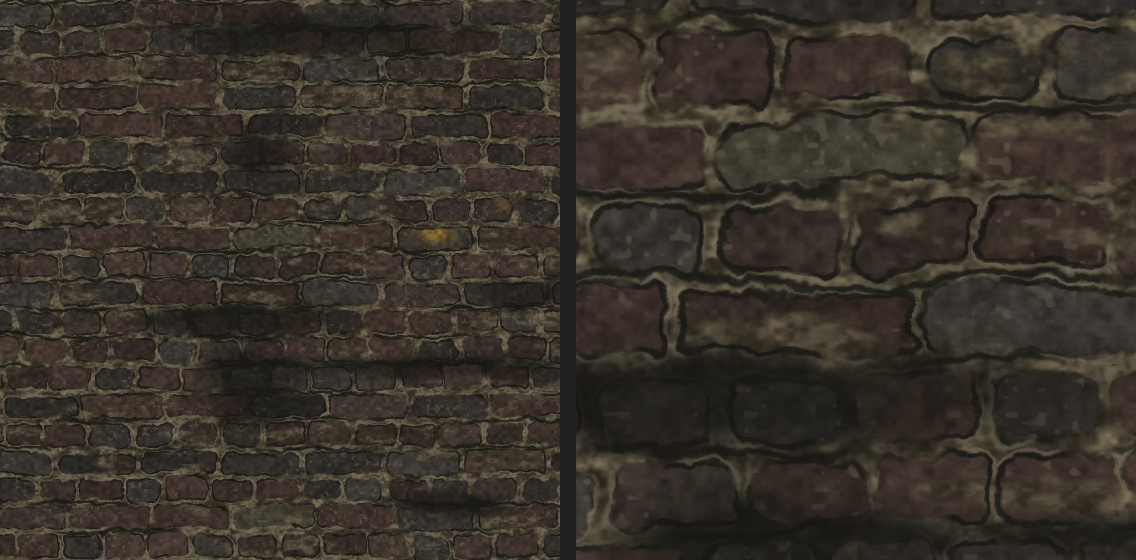
Left: the whole. Right: its middle third, enlarged.
Give the GLSL for this texture, as a three.js fragment shader.

```glsl
// Old soot-stained brick wall: twenty courses of long and short worn bricks in rough mortar.
varying vec2 vUv;

const float COURSES = 20.0;
const float LONG_WIDTH = 2.92;   // brick pitches, in course heights
const float SHORT_WIDTH = 1.56;

const vec3 BROWN = vec3(0.235, 0.185, 0.162);
const vec3 SLATE = vec3(0.195, 0.183, 0.168);
const vec3 MOSS_GREY = vec3(0.29, 0.28, 0.225);
const vec3 OCHRE = vec3(0.48, 0.37, 0.16);
const vec3 MORTAR_DARK = vec3(0.20, 0.178, 0.138);
const vec3 MORTAR_LIGHT = vec3(0.40, 0.365, 0.285);
const vec3 LIME = vec3(0.47, 0.43, 0.36);
const vec3 SOOT = vec3(0.085, 0.085, 0.072);

float hash(vec2 p) {
  return fract(sin(dot(p, vec2(127.1, 311.7))) * 43758.5453);
}

float noise(vec2 p) {
  vec2 i = floor(p), f = fract(p);
  f = f * f * (3.0 - 2.0 * f);
  return mix(mix(hash(i), hash(i + vec2(1.0, 0.0)), f.x),
             mix(hash(i + vec2(0.0, 1.0)), hash(i + vec2(1.0, 1.0)), f.x), f.y);
}

float fbm(vec2 p) {
  float sum = 0.0, amp = 0.5;
  for (int i = 0; i < 5; i++) {
    sum += amp * noise(p);
    p = p * 2.03 + vec2(17.3, 9.1);
    amp *= 0.5;
  }
  return sum / 0.96875;
}

float roundedBox(vec2 p, vec2 extent, float radius) {
  vec2 q = abs(p) - extent + radius;
  return length(max(q, 0.0)) + min(max(q.x, q.y), 0.0) - radius;
}

// Soft elliptical spot, 1 at its centre
float spot(vec2 p, vec2 centre, vec2 radius) {
  vec2 q = (p - centre) / radius;
  return exp(-dot(q, q));
}

float isNear(float a, float b) {
  return 1.0 - step(0.5, abs(a - b));
}

// Courses alternate short and long, with two exceptions
float isShortCourse(float course) {
  float odd = mod(course, 2.0);
  return clamp(1.0 - odd - isNear(course, 16.0) + isNear(course, 7.0), 0.0, 1.0);
}

float sootAmount(vec2 uv, vec2 wall) {
  float s = spot(uv, vec2(0.55, 0.94), vec2(0.26, 0.05));
  s += spot(uv, vec2(0.47, 0.73), vec2(0.07, 0.05));
  s += spot(uv, vec2(0.42, 0.43), vec2(0.20, 0.028));
  s += spot(uv, vec2(0.70, 0.345), vec2(0.30, 0.022));
  s += spot(uv, vec2(0.45, 0.31), vec2(0.08, 0.08));
  s += spot(uv, vec2(0.93, 0.475), vec2(0.10, 0.028));
  s += spot(uv, vec2(0.80, 0.10), vec2(0.16, 0.025));
  return smoothstep(0.38, 0.95, s * 0.7 + fbm(wall * vec2(0.7, 1.2)) * 0.62);
}

void main() {
  // Uneven laying: broad sag plus ragged edges
  vec2 flat_ = vUv * COURSES;
  vec2 sag = vec2(noise(flat_ * 0.7), noise(flat_ * 0.6 + 31.0)) - 0.5;
  vec2 ragged = vec2(fbm(flat_ * 3.5), fbm(flat_ * 3.5 + 57.0)) - 0.5;
  vec2 wall = flat_ + sag * vec2(0.22, 0.20) + ragged * 0.24;

  // Brick layout, repeating its pattern every ten courses
  float course = floor(wall.y);
  float period = mod(course, 10.0);
  float isShort = isShortCourse(course);
  float width = mix(LONG_WIDTH, SHORT_WIDTH, isShort);
  float longShift = 2.0 + 0.5 * isNear(period, 1.0) + 0.9 * isNear(period, 5.0);
  float shift = mix(longShift, SHORT_WIDTH * hash(vec2(period, 4.0)), isShort);
  float along = (wall.x - shift) / width;
  vec2 id = vec2(floor(along), period);
  float vary = hash(id + 3.7);
  float tint = hash(id + 11.3);
  vec2 local = vec2((fract(along) - 0.5) * width, fract(wall.y) - 0.5);
  local += (vec2(vary, tint) - 0.5) * vec2(0.10, 0.06);
  vec2 extent = vec2(width * 0.5 - mix(0.07, 0.16, tint), mix(0.34, 0.41, vary));
  float d = roundedBox(local, extent, mix(0.12, 0.25, tint));
  float brickMask = 1.0 - smoothstep(-0.025, 0.025, d);

  // Mortar smeared over some faces, most of all on one upper course
  float smear = fbm(flat_ * vec2(0.45, 1.6) + 8.0) + 0.13 * isNear(course, 17.0);
  brickMask *= 1.0 - 0.75 * smoothstep(0.58, 0.74, smear);

  // Brick faces
  float grain = fbm(flat_ * 7.0);
  vec3 brick = mix(BROWN, SLATE, smoothstep(0.25, 0.85, tint));
  brick = mix(brick, MOSS_GREY, 0.85 * isNear(period, 1.0) * isNear(id.x, 2.0));
  brick = mix(brick, OCHRE, spot(vUv, vec2(0.777, 0.585), vec2(0.032, 0.018)));
  brick = mix(brick, OCHRE, 0.4 * spot(vUv, vec2(0.90, 0.635), vec2(0.018, 0.015)));
  brick *= mix(0.82, 1.18, vary) * mix(0.60, 1.40, grain);
  float flake = smoothstep(0.70, 0.86, noise(flat_ * 10.0)) * smoothstep(0.42, 0.62, fbm(flat_ * 1.3));
  brick = mix(brick, LIME, 0.35 * flake);

  // Crumbling mortar with pale lime lips
  float crumble = fbm(flat_ * vec2(3.0, 5.0) + 21.0);
  vec3 mortar = mix(MORTAR_DARK, MORTAR_LIGHT, smoothstep(0.30, 0.72, crumble));
  mortar *= mix(0.75, 1.25, noise(flat_ * 13.0));
  float lip = smoothstep(0.02, 0.05, d) * (1.0 - smoothstep(0.07, 0.13, d));
  mortar = mix(mortar, LIME, 0.55 * lip * smoothstep(0.42, 0.62, fbm(flat_ * 1.8 + 5.0)));
  vec3 colour = mix(mortar, brick, brickMask);

  // Broken dark gaps around bricks and along beds
  float rim = 1.0 - smoothstep(0.015, 0.055, abs(d - 0.01));
  float gap = rim * smoothstep(0.36, 0.60, fbm(flat_ * 1.4 + 40.0));
  float bed = floor(wall.y + 0.5);
  float bedLine = abs(wall.y - bed + (noise(flat_ * 1.7) - 0.5) * 0.22);
  float open = smoothstep(0.55, 0.72, noise(vec2(flat_.x * 0.35, bed * 3.1)));
  gap = max(gap, open * (1.0 - smoothstep(0.02, 0.08, bedLine)));
  colour = mix(colour, SOOT, 0.82 * gap);

  // Soot, heavier in the joints than on the faces
  colour = mix(colour, SOOT, sootAmount(vUv, flat_) * mix(0.88, 0.5, brickMask));
  gl_FragColor = vec4(colour, 1.0);
}
```
